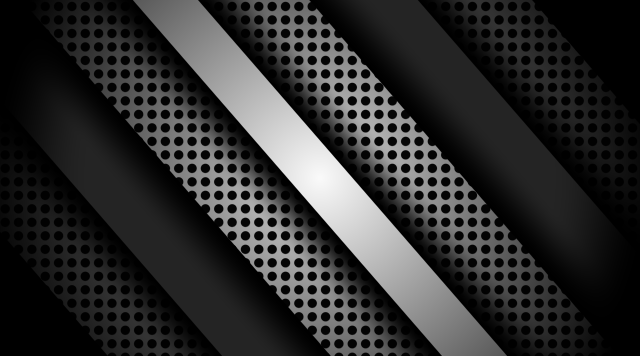
Reproduce this background procedurally as a Shadertoy shader.

```glsl
const float SLANT = 0.8685;        // sideways run of the bands per unit of height
const float STRIP_EDGE = 0.0915;   // half widths of the stacked layers, inner to outer
const float MESH_EDGE = 0.404;
const float SLATE_EDGE = 0.709;
const float OUTER_EDGE = 1.03;
const float SHADOW_WIDTH = 0.178;
const vec2 HOLE_PITCH = vec2(0.0375, 0.0379);
const vec2 HOLE_ORIGIN = vec2(0.0157, -0.0110);
const float HOLE_RADIUS = 0.0132;
const float STRIP_LIGHT = 0.98;
const float STRIP_FALLOFF = 0.88;
const float MESH_LIGHT = 0.87;
const float MESH_FALLOFF = 0.91;
const float OUTER_DIM = 0.75;
const float SLATE_LIGHT = 0.14;
const float HOLE_RIM_LIGHT = 0.22;

// 1 inside a shape (negative distance), 0 outside
float cover(float dist, float blur) {
    return 1.0 - smoothstep(-blur, blur, dist);
}

// Shade cast by the layer that ends at the given edge
float shade(float across, float edge) {
    return smoothstep(0.0, SHADOW_WIDTH, across - edge);
}

// Metal sheet with round punched holes
float perforated(vec2 p, float light, float blur) {
    vec2 cell = (fract((p - HOLE_ORIGIN) / HOLE_PITCH + 0.5) - 0.5) * HOLE_PITCH;
    float hole = cover(length(cell) - HOLE_RADIUS, blur);
    vec2 depthShift = vec2(-0.0008, 0.0016);
    float rim = smoothstep(-0.001, 0.0015, length(cell - depthShift) - HOLE_RADIUS);
    float inside = light * HOLE_RIM_LIGHT * rim + 0.03 * light;
    return mix(light, inside, hole);
}

void mainImage(out vec4 fragColor, in vec2 fragCoord) {
    vec2 p = (fragCoord - 0.5 * iResolution.xy) / iResolution.y;
    float pixel = 1.0 / iResolution.y;
    float across = abs(p.x + SLANT * p.y);
    float radius = length(p);
    float bandBlur = 0.9 * pixel;

    // Light on each material
    float meshLight = max(MESH_LIGHT - MESH_FALLOFF * radius, 0.0);
    float slateLight = SLATE_LIGHT * (1.0 - smoothstep(0.65, 0.93, radius));
    float stripLight = max(STRIP_LIGHT - STRIP_FALLOFF * radius, 0.0);

    // Layers from the outermost to the centre strip
    float outerMesh = perforated(p, OUTER_DIM * meshLight * shade(across, SLATE_EDGE), 0.7 * pixel);
    float innerMesh = perforated(p, meshLight * shade(across, STRIP_EDGE), 0.7 * pixel);
    float slate = slateLight * shade(across, MESH_EDGE);

    float tone = outerMesh * cover(across - OUTER_EDGE, bandBlur);
    tone = mix(tone, slate, cover(across - SLATE_EDGE, bandBlur));
    tone = mix(tone, innerMesh, cover(across - MESH_EDGE, bandBlur));
    tone = mix(tone, stripLight, cover(across - STRIP_EDGE, bandBlur));

    fragColor = vec4(vec3(tone), 1.0);
}
```
